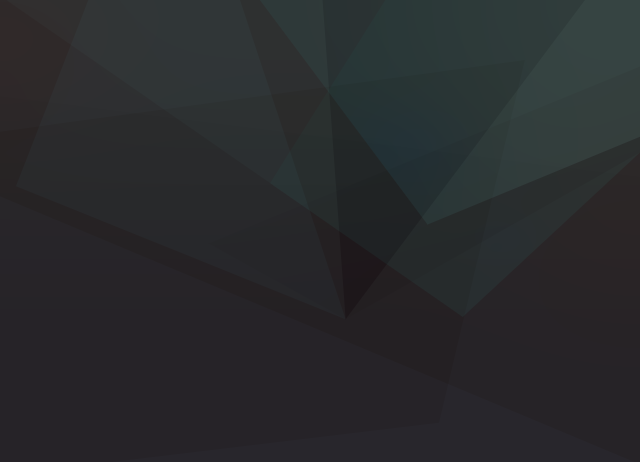
A Shadertoy shader for this background:

```glsl
// Dark backdrop of overlapping translucent facets, teal at the upper right.

// Colour steps are given in 8-bit levels
const float LEVEL = 1.0 / 255.0;

// Coverage of the half-plane to the right of a -> b, smoothed over one pixel
float halfPlane(vec2 p, vec2 a, vec2 b, vec2 size) {
    vec2 along = (b - a) * size;
    vec2 normal = vec2(along.y, -along.x) / length(along);
    return clamp(0.5 + dot((p - a) * size, normal), 0.0, 1.0);
}

// Convex facets, corners in clockwise order
float triangle(vec2 p, vec2 a, vec2 b, vec2 c, vec2 size) {
    return min(halfPlane(p, a, b, size),
           min(halfPlane(p, b, c, size), halfPlane(p, c, a, size)));
}

float quad(vec2 p, vec2 a, vec2 b, vec2 c, vec2 d, vec2 size) {
    float first = min(halfPlane(p, a, b, size), halfPlane(p, b, c, size));
    float second = min(halfPlane(p, c, d, size), halfPlane(p, d, a, size));
    return min(first, second);
}

// Soft round light
float glow(vec2 p, vec2 center, float radius) {
    vec2 q = (p - center) / radius;
    return exp(-dot(q, q));
}

// Charcoal base with a cool top and warm sides
vec3 baseColor(vec2 p) {
    vec3 color = vec3(39.0, 36.0, 40.0);
    color += vec3(5.0, 7.0, 3.0) * smoothstep(0.2, 1.0, p.y);
    color += vec3(4.0, -2.0, -2.0) * glow(p, vec2(0.0, 0.9), 0.18);
    color += vec3(3.0, 0.0, -2.0) * glow(p, vec2(1.0, 0.5), 0.22);
    return color;
}

void mainImage(out vec4 fragColor, in vec2 fragCoord) {
    vec2 size = iResolution.xy;
    vec2 p = fragCoord / size;
    vec3 color = baseColor(p);

    // Broad facets
    float valley = quad(p, vec2(0.723, 0.314), vec2(0.010, 1.0),
                        vec2(1.0, 1.0), vec2(1.0, 0.670), size);
    float slant = halfPlane(p, vec2(0.423, 0.606), vec2(0.602, 1.0), size);
    float shade = quad(p, vec2(0.0, 0.715), vec2(0.820, 0.870),
                       vec2(0.686, 0.085), vec2(0.0, -0.029), size);
    float floorPlane = halfPlane(p, vec2(0.0, 0.575), vec2(1.0, -0.005), size);
    float lowerPlane = halfPlane(p, vec2(0.0, 0.792), vec2(1.0, 0.617), size);
    color += vec3(2.0, 5.0, 5.0) * valley;
    color += vec3(-1.0, 5.0, 4.0) * valley * slant;
    color -= vec3(2.0, 3.0, 4.0) * shade;
    color += vec3(2.0, 3.0, 5.0) * floorPlane;
    color -= vec3(1.0) * lowerPlane;

    // Pale left sheet
    float sheet = quad(p, vec2(0.025, 0.597), vec2(0.138, 1.0),
                       vec2(0.375, 1.0), vec2(0.540, 0.309), size);
    color += vec3(2.0, 6.0, 7.0) * sheet;

    // Teal sheet, brighter to the right
    float teal = quad(p, vec2(0.668, 0.514), vec2(0.406, 1.0),
                      vec2(1.0, 1.0), vec2(1.0, 0.704), size);
    vec3 tealTint = mix(vec3(0.0, 9.0, 9.0), vec3(9.0, 15.0, 14.0),
                        smoothstep(0.4, 0.95, p.x));
    color += tealTint * teal;

    // Dark wedge and thin crossing band
    float wedge = triangle(p, vec2(0.540, 0.309), vec2(0.504, 1.0),
                           vec2(0.914, 1.0), size);
    float band = quad(p, vec2(0.326, 0.473), vec2(1.0, 0.856),
                      vec2(1.0, 0.670), vec2(0.540, 0.309), size);
    color -= vec3(6.0, 8.0, 7.0) * wedge;
    color -= mix(vec3(1.0), vec3(2.0, 4.0, 4.0), p.x * p.x) * band;

    // Blue light inside the facets
    color += vec3(-3.0, -1.0, 4.0) * glow(p, vec2(0.63, 0.68), 0.10) * teal;
    color += vec3(-1.0, 0.0, 2.0) * glow(p, vec2(0.79, 0.48), 0.05) * valley;

    fragColor = vec4(color * LEVEL, 1.0);
}
```
